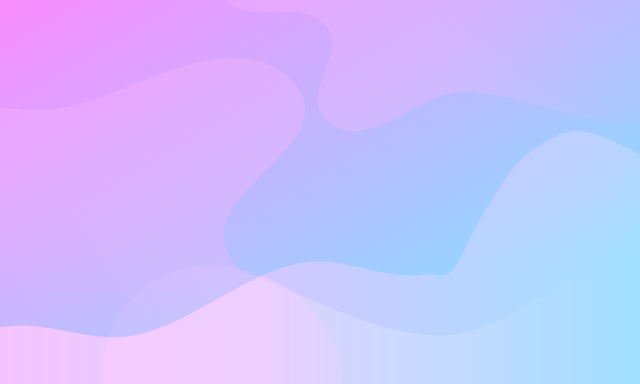
This background is drawn by a Shadertoy shader. Its source:

```glsl
#define GRID vec2(7.68, 4.60)
#define SAMPLES 3
#define PINK vec3(0.98, 0.55, 1.0)
#define SKY vec3(0.44, 0.94, 1.0)
#define BLUSH vec3(1.0, 0.72, 1.0)
#define PETAL vec3(1.0, 0.80, 1.0)
#define WAVE_LEFT vec3(0.96, 0.71, 1.0)
#define WAVE_RIGHT vec3(0.63, 0.88, 1.0)

// Smooth rise of the given height between two positions
float swell(float x, float start, float end, float height) {
    return height * smoothstep(start, end, x);
}

// Unit height of an elliptic arc at an offset from its centre
float arc(float offset, float radius) {
    float k = offset / radius;
    return sqrt(max(0.0, 1.0 - k * k));
}

// Upper right cloud: a thin lip, a narrow neck and a long rolling base
float cloudMask(vec2 p) {
    float lip = 0.145 * arc(min(p.x - 3.15, 0.0), 0.43);
    float neck = 3.99 - swell(p.y, 0.50, 1.20, 0.18);
    if (p.y < 0.50) neck = 3.45 + 0.54 * arc(0.50 - p.y, 0.36);
    if (p.y > 1.20) neck = 4.25 - 0.44 * arc(p.y - 1.20, 0.37);
    float base = 1.57 - swell(p.x, 4.25, 5.55, 0.47)
                      + swell(p.x, 5.55, 7.50, 0.36);
    bool body = p.x > neck && p.y < base;
    return (body || p.y < lip) ? 1.0 : 0.0;
}

// Left hill: rounded shoulder, hollow flank and a low trailing wave
float hillMask(vec2 p) {
    float crest = 1.28 + swell(p.x, -0.20, 0.45, 0.04)
                       - swell(p.x, 0.45, 2.80, 0.63);
    float flank = 3.66 - swell(p.y, 1.33, 2.80, 0.98);
    if (p.y < 1.33) flank = 2.80 + 0.86 * arc(1.33 - p.y, 0.64);
    float hollow = max(p.y - 2.80, 0.0) / 0.45;
    flank += 0.22 * hollow * hollow;
    float trail = 3.05 + swell(p.x, 1.90, 5.30, 0.97)
                       - swell(p.x, 5.30, 7.55, 0.86);
    bool body = p.y > crest && p.x < flank;
    return (body || p.y > trail) ? 1.0 : 0.0;
}

// Wide front wave along the bottom
float waveMask(vec2 p) {
    float crest = 3.93 - swell(p.x, -0.15, 0.25, 0.03)
                       + swell(p.x, 0.25, 1.38, 0.14)
                       - swell(p.x, 1.38, 3.82, 0.91)
                       + swell(p.x, 3.82, 4.92, 0.17)
                       - swell(p.x, 4.92, 6.90, 1.73)
                       + swell(p.x, 6.90, 8.30, 0.48);
    // Fuller shoulder on the steep rise
    crest += 0.22 * exp(-pow((p.x - 5.42) / 0.22, 2.0));
    crest -= 0.10 * exp(-pow((p.x - 6.15) / 0.30, 2.0));
    return step(crest, p.y);
}

// Lopsided dome near the lower left
float domeMask(vec2 p) {
    bool leftSide = p.x < 2.50;
    vec2 radius = leftSide ? vec2(1.26, 1.27) : vec2(1.61, 1.42);
    vec2 centre = vec2(2.50, 3.18 + radius.y);
    return step(length((p - centre) / radius), 1.0);
}

vec3 scene(vec2 p) {
    vec2 uv = p / GRID;
    float cloud = cloudMask(p);
    float hill = hillMask(p);
    float wave = waveMask(p);
    float dome = domeMask(p);

    // Diagonal backdrop
    vec3 color = mix(PINK, SKY, 0.5 * (uv.x + uv.y));

    // Cloud fades to the right, hill fades to the lower left
    color = mix(color, BLUSH, cloud * mix(0.30, 0.08, smoothstep(0.65, 1.0, uv.x)));
    float hillFade = smoothstep(0.45, 0.95, uv.y - 0.4 * uv.x);
    color = mix(color, BLUSH, hill * mix(0.32, 0.10, hillFade));

    // Wave with a lilac bloom at its upper right
    vec3 waveColor = mix(WAVE_LEFT, WAVE_RIGHT, uv.x);
    float bloom = 1.0 - smoothstep(0.05, 0.40, length(uv - vec2(0.84, 0.34)));
    waveColor = mix(waveColor, vec3(0.82, 0.77, 1.0), 0.5 * bloom);
    waveColor = mix(waveColor, vec3(1.0), hill * 0.19 * (1.0 - smoothstep(0.6, 1.0, uv.x)));
    color = mix(color, waveColor, wave);

    // Dome glows where it crosses the wave
    float glow = mix(0.5, 0.2, smoothstep(0.38, 0.54, uv.x));
    return mix(color, PETAL, dome * mix(0.15, glow, wave));
}

void mainImage(out vec4 fragColor, in vec2 fragCoord) {
    // Average a small grid of samples for smooth edges
    vec3 total = vec3(0.0);
    for (int j = 0; j < SAMPLES; j++) {
        for (int i = 0; i < SAMPLES; i++) {
            vec2 offset = (vec2(i, j) + 0.5) / float(SAMPLES) - 0.5;
            vec2 uv = (fragCoord + offset) / iResolution.xy;
            total += scene(vec2(uv.x, 1.0 - uv.y) * GRID);
        }
    }
    fragColor = vec4(total / float(SAMPLES * SAMPLES), 1.0);
}
```
